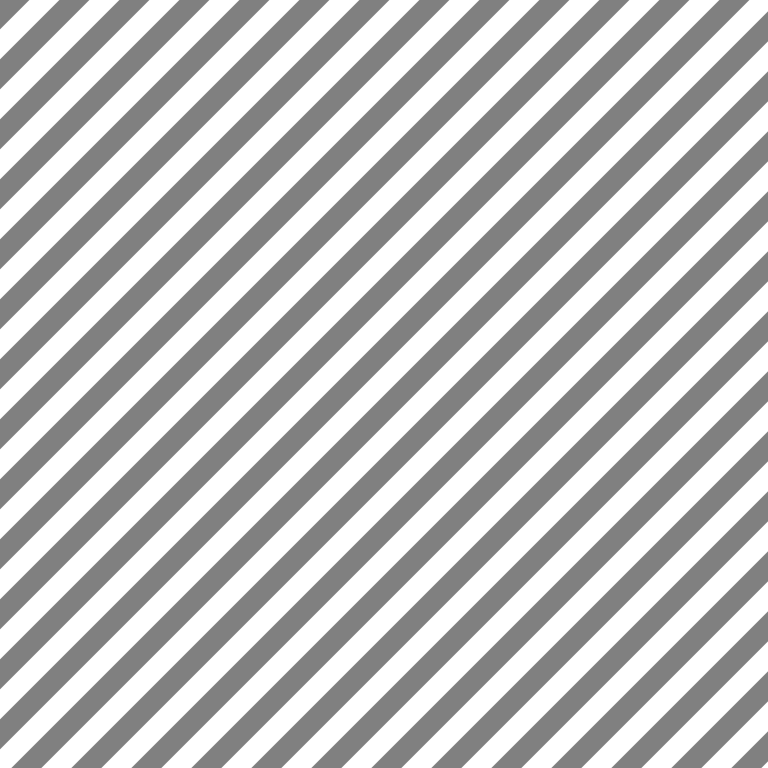
Write a Shadertoy shader that draws this pattern.

```glsl
// Even diagonal stripes, grey on white, rising from lower left to upper right.
// A diagonal coordinate is folded with fract into one repeat, and the signed
// distance to the stripe edge is smoothed over about one pixel.

const vec3 STRIPE_GREY = vec3(0.5);
const vec3 GROUND_WHITE = vec3(1.0);
const float REPEATS = 12.8;       // repeats along each side of the canvas
const float STRIPE_SHARE = 0.5;   // part of each repeat that is grey
const float STRIPE_START = -0.01; // where the first stripe begins, in repeats

// Signed distance, in repeats, to the nearest stripe; negative inside.
float stripeDistance(float t, float start, float share) {
    float fromCentre = fract(t - start - 0.5 * share + 0.5) - 0.5;
    return abs(fromCentre) - 0.5 * share;
}

// Coverage from a signed distance and the width of the soft edge.
float coverage(float dist, float softness) {
    return clamp(0.5 - dist / softness, 0.0, 1.0);
}

void mainImage(out vec4 fragColor, in vec2 fragCoord) {
    // Canvas units, measured from the upper left corner
    vec2 uv = fragCoord / iResolution.xy;
    float diagonal = (uv.x + 1.0 - uv.y) * REPEATS;

    // One pixel across the slanted edge, in repeats
    float softness = REPEATS * length(1.0 / iResolution.xy);

    float stripe = coverage(stripeDistance(diagonal, STRIPE_START, STRIPE_SHARE), softness);
    fragColor = vec4(mix(GROUND_WHITE, STRIPE_GREY, stripe), 1.0);
}
```
